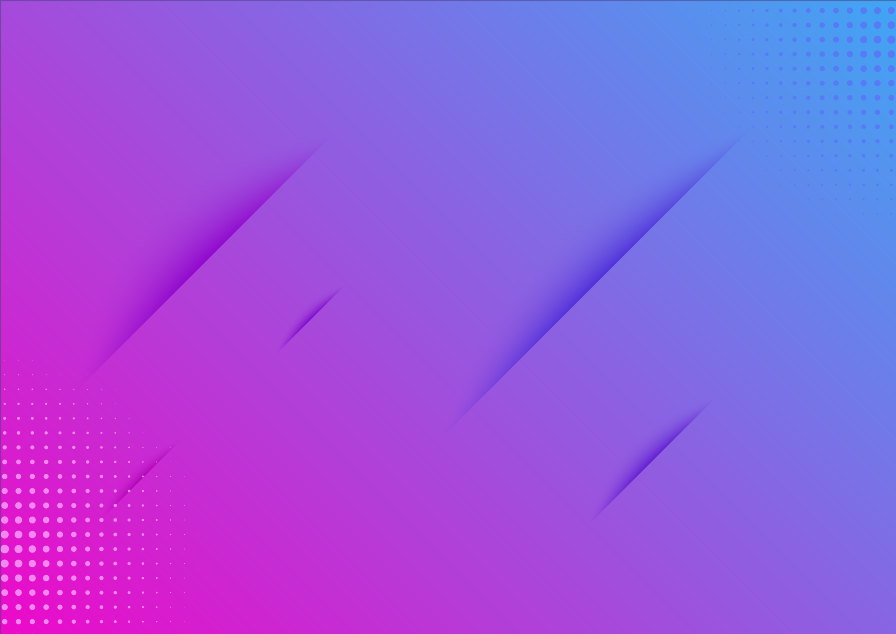
Reproduce this background procedurally as a WebGL 2 fragment shader.

```glsl
#version 300 es
precision highp float;
// Diagonal magenta-to-blue gradient with slanted shadow slits and two halftone corners.

uniform vec2 u_resolution;
out vec4 outColor;

// Shadow on the upper-left side of a 45 degree edge, narrowing towards both tips.
float slit(vec2 p, vec2 center, float halfLength, float depth, float pixel) {
    vec2 d = p - center;
    float along = (d.x + d.y) * 0.70711 / halfLength;
    float across = (d.y - d.x) * 0.70711;
    float taper = max(1.0 - along * along, 0.0);
    float fade = max(1.0 - max(across, 0.0) / (depth * taper + 0.0001), 0.0);
    return 0.88 * pow(taper, 1.4) * pow(fade, 2.6) * smoothstep(-0.5 * pixel, 0.5 * pixel, across);
}

// Grid of dots that shrink with distance from the center.
float halftone(vec2 p, vec2 center, float maxSize, float reach, float pixel) {
    vec2 spacing = vec2(0.0218, 0.0229);
    vec2 cell = round((p - center) / spacing) * spacing;
    float size = maxSize * (1.0 - length(cell) / reach);
    float dist = length(p - center - cell);
    float coverage = 1.0 - smoothstep(size - 0.5 * pixel, size + 0.5 * pixel, dist);
    return coverage * step(0.0, size);
}

void main() {
    // The canvas height is one unit.
    vec2 p = gl_FragCoord.xy / u_resolution.y;
    float aspect = u_resolution.x / u_resolution.y;
    float pixel = 1.0 / u_resolution.y;

    // Diagonal gradient
    float t = (p.x + p.y) / (aspect + 1.0);
    vec3 color = mix(vec3(0.93, 0.035, 0.788), vec3(0.25, 0.65, 0.957), t);

    // Slanted shadows
    color = mix(color, vec3(0.55, 0.0, 0.80), slit(p, vec2(0.322, 0.585), 0.292, 0.125, pixel));
    color = mix(color, vec3(0.29, 0.16, 0.85), slit(p, vec2(0.941, 0.554), 0.355, 0.100, pixel));
    color = mix(color, vec3(0.47, 0.0, 0.79), slit(p, vec2(0.4895, 0.4955), 0.080, 0.025, pixel));
    color = mix(color, vec3(0.67, 0.0, 0.70), slit(p, vec2(0.222, 0.243), 0.094, 0.028, pixel));
    color = mix(color, vec3(0.36, 0.08, 0.82), slit(p, vec2(1.028, 0.272), 0.146, 0.047, pixel));

    // Halftone corners
    color = mix(color, vec3(0.96, 0.53, 0.94), halftone(p, vec2(0.0074, 0.134), 0.0068, 0.310, pixel));
    color = mix(color, vec3(0.34, 0.48, 0.96), halftone(p, vec2(aspect - 0.0074, 0.9375), 0.0064, 0.335, pixel));

    // Thin dark line along the top and left sides
    float side = min(p.x, 1.0 - p.y);
    float line = 1.0 - smoothstep(0.0018 - 0.5 * pixel, 0.0018 + 0.5 * pixel, side);
    color = mix(color, vec3(0.3, 0.25, 0.5), 0.55 * line);

    outColor = vec4(color, 1.0);
}
```
